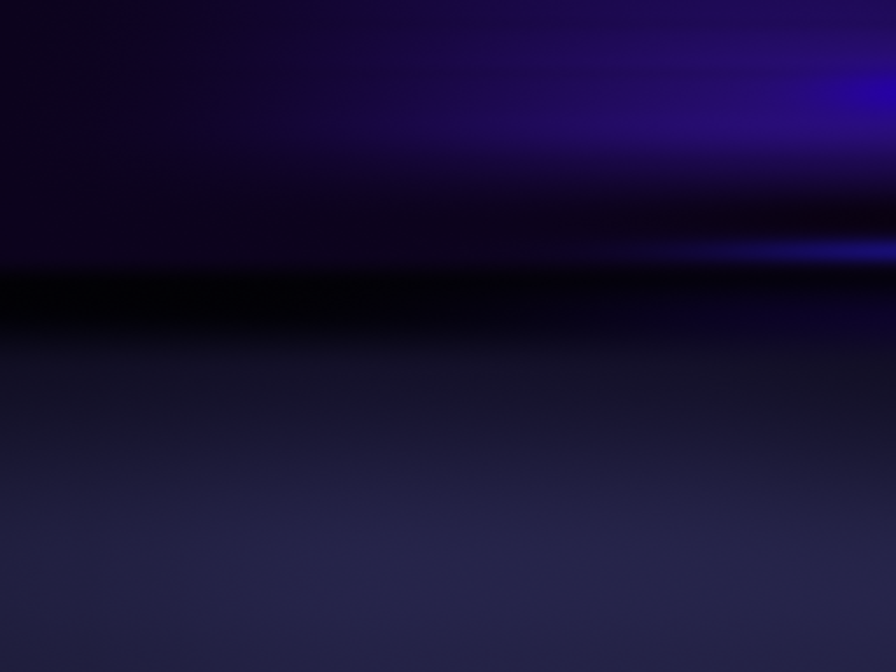
This background is drawn by a WebGL 1 fragment shader. Its source:

```glsl
precision highp float;
// Dark violet haze above a black horizon band, over a slate-blue lower field.
// Vertical ramps set the base colours; soft elliptical glows and faint
// horizontal streaks, stretched from the right edge, add the light.
uniform vec2 u_resolution;

const vec3 NIGHT = vec3(0.048, 0.012, 0.115);
const vec3 VIOLET = vec3(0.150, 0.050, 0.430);
const vec3 ELECTRIC = vec3(0.150, 0.000, 0.660);
const vec3 BLUE_STREAK = vec3(0.095, 0.055, 0.470);
const vec3 BLACK = vec3(0.008, 0.006, 0.022);
const vec3 INDIGO = vec3(0.055, 0.015, 0.190);
const vec3 DUSK = vec3(0.076, 0.064, 0.160);
const vec3 SLATE = vec3(0.148, 0.142, 0.290);

float hash(float n) {
  return fract(sin(n * 127.1) * 43758.5453);
}

// Smooth one-dimensional noise
float noise(float x) {
  float cell = floor(x);
  return mix(hash(cell), hash(cell + 1.0), smoothstep(0.0, 1.0, x - cell));
}

// Soft elliptical falloff, 1 at its centre
float glow(vec2 p, vec2 centre, vec2 radius) {
  vec2 d = (p - centre) / radius;
  return exp(-dot(d, d));
}

// Violet haze, brightening to the right and fading towards the horizon
vec3 upperHaze(vec2 p) {
  float reach = smoothstep(-0.02, 1.02, p.x);
  float fade = smoothstep(0.665, 0.83, p.y);
  float streaks = 0.92 + 0.16 * noise(p.y * 55.0);
  vec3 color = mix(NIGHT, VIOLET, reach * fade * streaks);
  color *= 1.0 - 0.25 * smoothstep(0.90, 1.02, p.y) * p.x;
  color += vec3(0.015, 0.004, 0.055) * glow(p, vec2(0.85, 0.80), vec2(0.45, 0.04));
  color = mix(color, ELECTRIC, glow(p, vec2(1.03, 0.862), vec2(0.115, 0.036)));

  // Dark wedge and the thin blue streak beneath it
  float wedge = glow(p, vec2(1.04, 0.675), vec2(0.30, 0.032));
  color = mix(color, vec3(0.035, 0.004, 0.060), 0.9 * wedge);
  float streak = glow(p, vec2(1.06, 0.626), vec2(0.26, 0.019));
  return mix(color, BLUE_STREAK, streak);
}

// Black band rising into a broad slate field
vec3 lowerField(vec2 p) {
  vec3 band = mix(BLACK, INDIGO, smoothstep(0.25, 1.1, p.x) * smoothstep(0.61, 0.52, p.y));
  band = mix(band, vec3(0.015, 0.012, 0.065), 0.7 * smoothstep(0.56, 0.49, p.y) * (1.0 - p.x));
  vec3 color = mix(band, DUSK, smoothstep(0.535, 0.445, p.y));
  color = mix(color, SLATE, smoothstep(0.49, 0.16, p.y));
  float edgeShade = smoothstep(0.45, 0.0, p.x) * 0.12;
  float rightShade = smoothstep(0.75, 1.0, p.x) * smoothstep(0.1, 0.35, p.y) * 0.08;
  return color * (1.0 - edgeShade - rightShade) * (1.0 - 0.05 * smoothstep(0.12, 0.0, p.y));
}

void main() {
  vec2 p = gl_FragCoord.xy / u_resolution;
  float horizon = smoothstep(0.575, 0.622, p.y);
  vec3 color = mix(lowerField(p), upperHaze(p), horizon);

  // Faint vertical banding near the left edge
  color *= 1.0 + 0.05 * (noise(p.x * 30.0) - 0.5) * smoothstep(0.3, 0.0, p.x);
  // Fine grain hides steps in the dark ramps
  float grain = hash(dot(floor(p * 384.0), vec2(0.113, 0.271))) - 0.5;
  gl_FragColor = vec4(color + grain / 255.0, 1.0);
}
```
